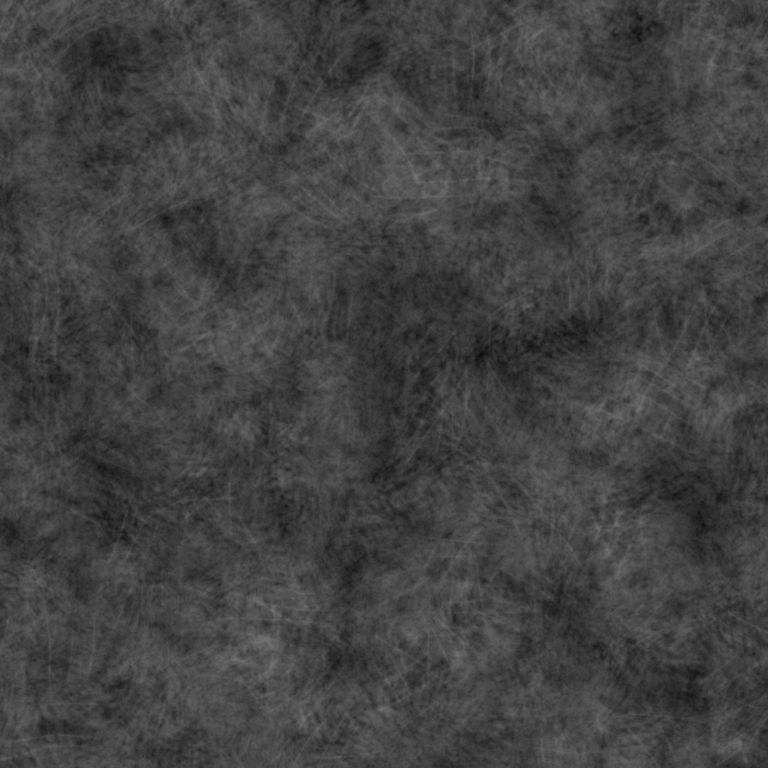
This texture is drawn by a WebGL 2 fragment shader. Its source:

```glsl
#version 300 es
precision highp float;

#define BASE_TONE 0.242
#define CLOUD_SCALE 4.5
#define CLOUD_GAIN 0.86
#define CLOUD_CONTRAST 0.098
#define CREASING 0.5
#define GRAIN_SCALE vec2(45.0, 165.0)
#define GRAIN_CONTRAST 0.06
#define FIBRE_SCALE vec2(5.0, 36.0)
#define FIBRE_SHARPNESS 14.0
#define FIBRE_CONTRAST 0.065
#define WARP_AMOUNT 0.014
#define DIRECTIONS 6

uniform vec2 u_resolution;
out vec4 fragColor;

const float PI = 3.14159;

// Integer hash of a lattice cell, mapped to a unit gradient
vec2 cellGradient(ivec2 cell) {
    uvec2 q = uvec2(cell) * uvec2(1597u, 3571u);
    uint h = (q.x ^ (q.y << 8)) * 668265u + q.y;
    h = (h ^ (h >> 15)) * 739981u;
    h = (h ^ (h >> 13)) * 915703u;
    h ^= h >> 16;
    float angle = float(h & 65535u) / 65536.0 * 2.0 * PI;
    return vec2(cos(angle), sin(angle));
}

float gradientNoise(vec2 p) {
    vec2 corner = floor(p);
    ivec2 cell = ivec2(corner);
    vec2 f = p - corner;
    vec2 w = f * f * f * (f * (f * 6.0 - 15.0) + 10.0);
    float a = dot(cellGradient(cell), f);
    float b = dot(cellGradient(cell + ivec2(1, 0)), f - vec2(1.0, 0.0));
    float c = dot(cellGradient(cell + ivec2(0, 1)), f - vec2(0.0, 1.0));
    float d = dot(cellGradient(cell + ivec2(1, 1)), f - vec2(1.0, 1.0));
    return mix(mix(a, b, w.x), mix(c, d, w.x), w.y);
}

mat2 rotation(float angle) {
    float c = cos(angle), s = sin(angle);
    return mat2(c, s, -s, c);
}

// Mottled, slightly creased patches; each octave is turned to hide the lattice
float clouds(vec2 p) {
    const float meanFold = 0.17;
    mat2 turn = rotation(0.65);
    float sum = 0.0, amplitude = 1.0;
    p *= CLOUD_SCALE;
    for (int i = 0; i < 7; i++) {
        float n = gradientNoise(p);
        sum += amplitude * (n + CREASING * (meanFold - abs(n)));
        amplitude *= CLOUD_GAIN;
        p = turn * p * 2.0 + vec2(17.3, 9.1);
    }
    return sum;
}

// Directional hatching (x) and thin pale fibres (y), in local patches
vec2 strands(vec2 p) {
    vec2 sum = vec2(0.0);
    for (int i = 0; i < DIRECTIONS; i++) {
        float layer = float(i);
        vec2 offset = vec2(31.7, 53.9) * (layer + 1.0);
        vec2 q = rotation(layer * PI / float(DIRECTIONS)) * p;

        float grainMask = smoothstep(-0.2, 0.4, gradientNoise(p * 11.0 + offset));
        sum.x += grainMask * gradientNoise(q * GRAIN_SCALE + offset);

        float fibreMask = smoothstep(0.0, 0.45, gradientNoise(p * 7.0 - offset));
        float ridge = abs(gradientNoise(q * FIBRE_SCALE - offset));
        sum.y += fibreMask * exp(-ridge * FIBRE_SHARPNESS);
    }
    return sum;
}

void main() {
    vec2 uv = gl_FragCoord.xy / u_resolution.y;

    // Gentle bending of all features
    vec2 bend = vec2(gradientNoise(uv * 9.0 + 5.2),
                     gradientNoise(uv * 9.0 + 41.8));
    vec2 p = uv + WARP_AMOUNT * bend;

    vec2 strand = strands(p);
    float tone = BASE_TONE
               + CLOUD_CONTRAST * clouds(p)
               + GRAIN_CONTRAST * strand.x
               + FIBRE_CONTRAST * strand.y;
    fragColor = vec4(vec3(clamp(tone, 0.0, 1.0)), 1.0);
}
```
